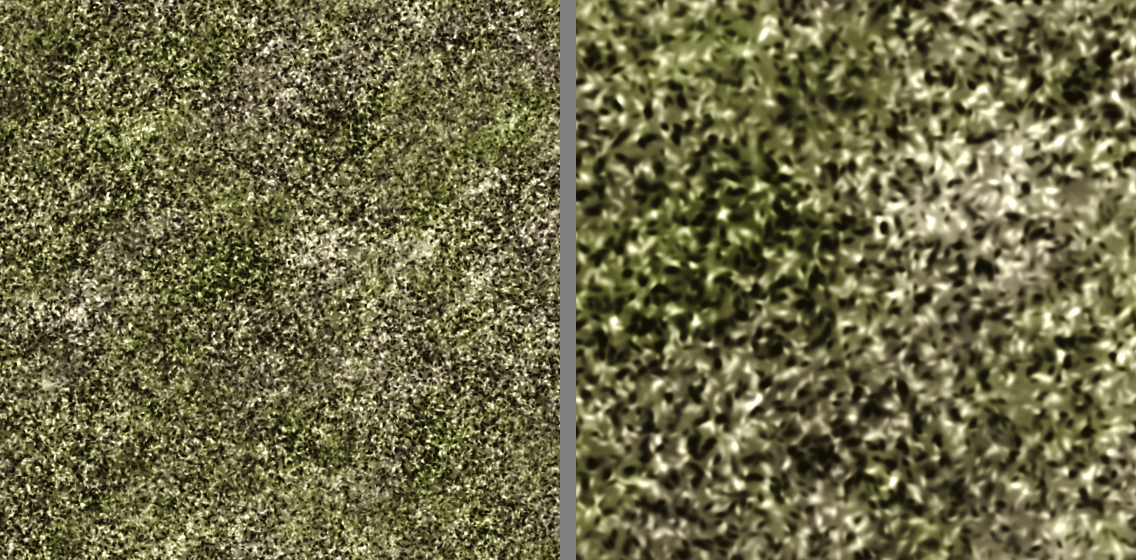
Left, the full canvas; right, a detail of the centre.
Reproduce this texture procedurally as a Shadertoy shader.

```glsl
const vec3 SHADOW = vec3(0.16, 0.15, 0.08);
const vec3 MOSS = vec3(0.42, 0.405, 0.245);
const vec3 STRAW = vec3(0.81, 0.795, 0.635);
const vec3 GREEN_SHIFT = vec3(-0.008, 0.018, -0.05);
const float SLOPE = 0.5;

vec4 hash4(vec2 cell, float seed) {
    vec4 q = fract(vec4(cell.xyx, seed) * vec4(0.1031, 0.1030, 0.0973, 0.1099));
    q += dot(q, q.wzxy + 33.33);
    return fract((q.xxyz + q.yzzw) * q.zywx);
}

// Cellular noise: one signed, elongated soft fleck per cell.
// The falloff holds the steepness along and across each fleck.
float flecks(vec2 p, float angle, float spread, vec2 falloff, float seed) {
    vec2 cell = floor(p);
    float sum = 0.0;
    for (int y = -1; y <= 1; y++) {
        for (int x = -1; x <= 1; x++) {
            vec2 id = cell + vec2(x, y);
            vec4 rnd = hash4(id, seed);
            vec2 d = p - id - rnd.xy;
            float a = angle + spread * (rnd.z - 0.5);
            vec2 axis = vec2(cos(a), sin(a));
            vec2 local = vec2(dot(d, axis), dot(d, vec2(-axis.y, axis.x)));
            float fade = 1.0 - smoothstep(0.5, 1.0, dot(d, d));
            sum += (rnd.w * 2.0 - 1.0) * fade * exp(-dot(falloff, local * local));
        }
    }
    return sum;
}

// Layered sines that bend the outlines of the patches.
vec2 sway(vec2 p) {
    vec2 w = sin(p.yx * vec2(13.0, 11.0) + vec2(0.7, 2.1));
    w += 0.5 * sin(p.yx * vec2(29.0, 31.0) + p * 17.0 + w);
    return w + 0.3 * sin(p.yx * 67.0 + p * vec2(41.0, -37.0));
}

// Broad uneven ground, drawn out along the slope.
float patches(vec2 p, float scale, float seed) {
    vec2 falloff = vec2(2.5, 9.0);
    float sum = 0.8 * flecks(p * scale, SLOPE, 0.9, falloff, seed);
    sum += 0.7 * flecks(p * scale * 2.1, SLOPE, 1.2, falloff, seed + 3.0);
    return sum + 0.6 * flecks(p * scale * 4.3, SLOPE, 1.6, falloff, seed + 7.0);
}

// Short crossing blades with finer crumbs between them.
float blades(vec2 p) {
    float coarse = flecks(p * 120.0, 0.9, 3.0, vec2(3.2, 12.0), 11.0);
    float fine = flecks(p * 178.0 + 5.3, 0.9, 3.0, vec2(3.5, 11.0), 23.0);
    return coarse + 0.9 * fine;
}

// Soft shoulder in the dark, longer tail in the light.
float toneCurve(float shade) {
    float lift = max(shade, 0.0);
    return 0.40 + 0.34 * tanh(0.62 * shade) + 0.025 * lift * lift;
}

vec3 groundColor(float tone) {
    vec3 low = mix(SHADOW, MOSS, (tone - SHADOW.r) / (MOSS.r - SHADOW.r));
    vec3 high = mix(MOSS, STRAW, (tone - MOSS.r) / (STRAW.r - MOSS.r));
    return tone < MOSS.r ? low : high;
}

void mainImage(out vec4 fragColor, in vec2 fragCoord) {
    vec2 uv = fragCoord / iResolution.y;
    vec2 ground = uv + 0.012 * sway(uv);

    float relief = patches(ground, 6.0, 41.0);
    float cover = patches(ground + 3.7, 5.5, 59.0);
    float tufts = flecks(ground * 43.0, SLOPE, 2.2, vec2(3.0, 8.0), 73.0);

    // Worn patches are smoother, tufted ones rougher.
    float wear = patches(ground + 8.1, 6.0, 87.0);
    float roughness = mix(0.72, 1.15, smoothstep(-0.5, 0.3, wear));

    // Light and shade, with sparse bleached spots.
    float shade = 2.9 * roughness * blades(uv) + 0.62 * relief + 0.55 * tufts;
    shade += 0.9 * smoothstep(0.85, 1.3, relief + 0.6 * tufts);
    float tone = toneCurve(shade);

    // Green growth against dry brown litter.
    float growth = clamp(0.2 + 1.0 * cover + 0.5 * tufts - 0.3 * relief, -0.7, 1.0);
    float tintable = smoothstep(0.05, 0.4, tone) * (1.0 - 0.6 * smoothstep(0.6, 0.95, tone));
    vec3 color = groundColor(tone) + GREEN_SHIFT * growth * tintable;

    fragColor = vec4(clamp(color, 0.0, 1.0), 1.0);
}
```
